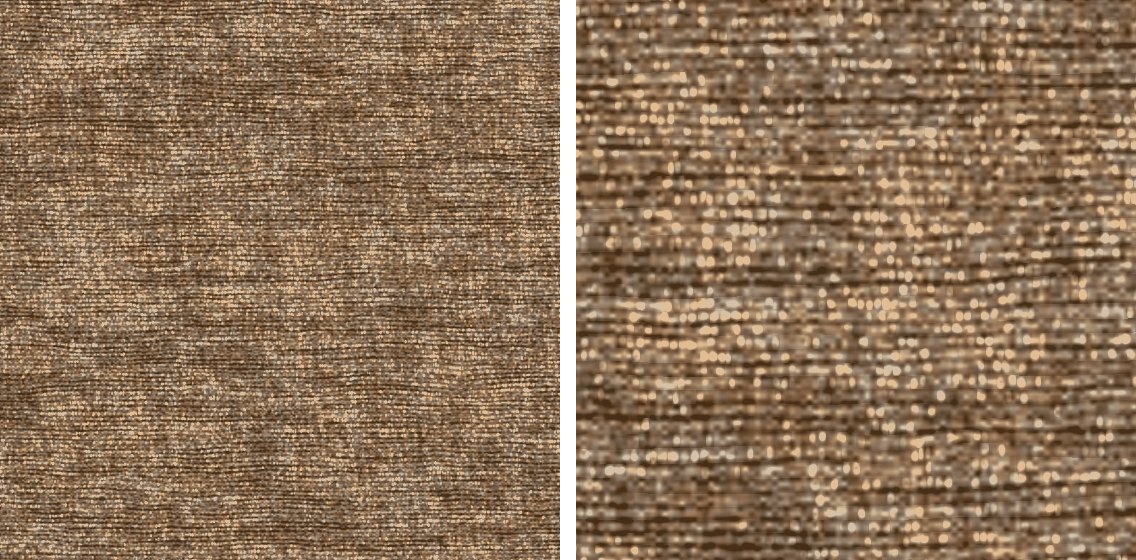
Left: the whole. Right: its middle third, enlarged.
Write a Shadertoy shader that draws this texture.

```glsl
// Tweedy woven upholstery: wavering horizontal yarn rows cut into small stitches.
// A tone value sums row relief, streaks, patches, pale flecks and fibre grain,
// then a six-step brown ramp and a warm/cool yarn tint turn it into colour.

const float ROWS = 120.0;         // weft rows per canvas
const float COLUMNS = 186.0;      // stitches per row
const float ROW_WAVER = 0.9;      // sideways drift of rows, in rows
const float ROW_RELIEF = 0.46;
const float STREAK_AMOUNT = 1.35;
const float PATCH_AMOUNT = 0.62;
const float STITCH_AMOUNT = 1.3;
const float GRAIN_AMOUNT = 2.5;
const float FLECK_AMOUNT = 1.75;
const float FLECK_DENSITY = 0.25;
const float DARK_LINE_AMOUNT = 0.95;
const float TONE_BIAS = 0.06;
const vec2 GRAIN_SCALE = vec2(290.0, 330.0);
const vec3 WARM_TINT = vec3(1.03, 0.99, 0.92);
const vec3 COOL_TINT = vec3(0.96, 1.01, 1.06);

const vec3 BROWN_RAMP[6] = vec3[6](
    vec3(0.28, 0.18, 0.09), vec3(0.38, 0.28, 0.18), vec3(0.47, 0.36, 0.27),
    vec3(0.56, 0.45, 0.36), vec3(0.67, 0.57, 0.46), vec3(0.86, 0.75, 0.63));

float hash(vec2 p) {
    return fract(sin(dot(p, vec2(127.1, 311.7))) * 43758.5453);
}

float noise(vec2 p) {
    vec2 cell = floor(p);
    vec2 f = fract(p);
    f = f * f * (3.0 - 2.0 * f);
    return mix(mix(hash(cell), hash(cell + vec2(1, 0)), f.x),
               mix(hash(cell + vec2(0, 1)), hash(cell + vec2(1, 1)), f.x), f.y);
}

// Noise centred on zero
float ripple(vec2 p) {
    return noise(p) - 0.5;
}

// Blend along the ramp; tone runs from about -2 (dark) to 2 (pale)
vec3 yarnColor(float tone) {
    float level = clamp((tone + 1.85) / 0.7, 0.0, 5.0);
    int step0 = int(min(floor(level), 4.0));
    return mix(BROWN_RAMP[step0], BROWN_RAMP[step0 + 1], level - float(step0));
}

void mainImage(out vec4 fragColor, in vec2 fragCoord) {
    vec2 uv = fragCoord / iResolution.xy;

    // Wavering rows and slightly staggered stitches
    float waver = ripple(uv * vec2(6.0, 16.0)) + 0.6 * ripple(uv * vec2(23.0, 40.0) + 7.0);
    float rowPos = uv.y * ROWS + ROW_WAVER * waver;
    float row = floor(rowPos);
    float colPos = uv.x * COLUMNS + 0.7 * hash(vec2(row, 3.0)) + ripple(vec2(uv.x * 60.0, row));
    vec2 stitch = vec2(floor(colPos), row);
    vec2 local = vec2(fract(colPos), fract(rowPos)) - 0.5;

    // Small patches: narrow upright slubs crossing level bands
    float slub = ripple(uv * vec2(48.0, 11.0) + 11.0);
    float band = ripple(uv * vec2(7.0, 38.0) + 23.0);
    float blotch = ripple(uv * vec2(21.0, 26.0) + 41.0);
    float patchTone = slub + 0.7 * band + 0.6 * blotch;

    // Row relief, long streaks and stitch-sized variation
    float streakShift = hash(vec2(row, 9.0)) * 50.0;
    float streak = ripple(vec2(uv.x * 14.0 + streakShift, row + 0.5));
    float tone = TONE_BIAS + ROW_RELIEF * cos(6.2832 * local.y);
    tone += STREAK_AMOUNT * streak + PATCH_AMOUNT * patchTone;
    tone += STITCH_AMOUNT * ripple(vec2(colPos, rowPos * 1.3));

    // Thin dark gaps that come and go between rows
    float seam = floor(rowPos + 0.5);
    float gap = 1.0 - smoothstep(0.08, 0.36, abs(rowPos - seam));
    float gapStrength = smoothstep(0.35, 0.8, noise(vec2(uv.x * 11.0, seam * 3.7)));
    tone -= DARK_LINE_AMOUNT * gap * gapStrength;

    // Pale rounded flecks of uneven brightness, gathered in the lighter patches
    float density = FLECK_DENSITY + 0.40 * patchTone + 0.20 * streak;
    float isFleck = smoothstep(-0.06, 0.06, density - hash(stitch + 17.0));
    vec2 fleckOffset = 0.3 * vec2(hash(stitch + 5.0), hash(stitch + 8.0)) - 0.15;
    float fleckShape = 1.0 - smoothstep(0.18, 0.60, length((local - fleckOffset) * vec2(0.95, 1.0)));
    float fleck = isFleck * fleckShape * mix(0.65, 1.25, hash(stitch + 29.0));
    tone += FLECK_AMOUNT * fleck - 0.2 * isFleck;

    // Fibre grain
    tone += GRAIN_AMOUNT * ripple(uv * GRAIN_SCALE);

    // Warm and cool yarns
    float cool = 0.5 + 0.7 * ripple(uv * vec2(24.0, 30.0) + 61.0)
               + 1.3 * ripple(uv * vec2(150.0, 170.0) + 5.0) - 0.25 * fleck;
    vec3 color = yarnColor(tone) * mix(WARM_TINT, COOL_TINT, clamp(cool, 0.0, 1.0));
    fragColor = vec4(clamp(color, 0.0, 1.0), 1.0);
}
```
